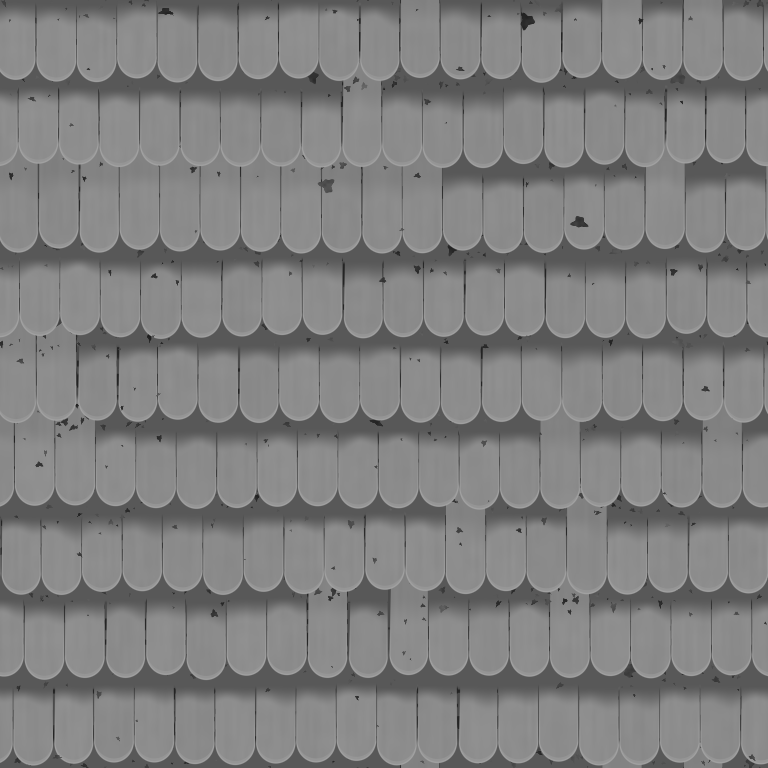
Write a three.js fragment shader that draws this texture map.

```glsl
// Grey scalloped roof shingles: 9 overlapping rows of 19 round-ended tiles.
// Each pixel paints the row behind, then the row in front; every row adds
// tapered seams, a soft shadow under the row above and scattered dark grit.
varying vec2 vUv;

float hash(vec2 p) {
  return fract(sin(dot(p, vec2(127.1, 311.7))) * 43758.5453);
}

// Value noise that wraps after the given number of cells
float noise(vec2 p, vec2 period) {
  vec2 i = floor(p), f = fract(p);
  f = f * f * (3.0 - 2.0 * f);
  vec2 a = mod(i, period), b = mod(i + 1.0, period);
  return mix(mix(hash(a), hash(vec2(b.x, a.y)), f.x),
             mix(hash(vec2(a.x, b.y)), hash(b), f.x), f.y);
}

// Sideways shift of each row, in tile widths
float rowShift(float row) {
  mat3 shifts = mat3(0.32, 0.60, 0.02, 0.36, 0.90, 0.48, 0.95, 0.45, 0.89);
  float group = floor((row + 0.5) / 3.0);
  vec3 k = vec3(0.0, 1.0, 2.0);
  return dot(shifts * vec3(equal(k, vec3(group))),
             vec3(equal(k, vec3(floor(row - 3.0 * group + 0.5)))));
}

// Angular chips, gathered towards the covered top of a row
float addGrit(float tone, vec2 uv, float base, float row, float cells,
              float smallest, float largest, float amount) {
  vec2 home = floor(uv * cells);
  for (int y = -1; y <= 1; y++) {
    for (int x = -1; x <= 1; x++) {
      vec2 cell = home + vec2(float(x), float(y));
      vec2 id = mod(cell, cells) + cells;
      vec2 centre = (cell + vec2(hash(id + 3.1), hash(id + 7.7))) / cells;
      float height = centre.y * 9.0 - 0.06 - base;
      float patchy = noise(vec2(centre.x * 14.0, row), vec2(14.0, 9.0));
      float density = smoothstep(0.58, 1.0, height) * (0.25 + 1.2 * patchy);
      density = amount * (density + 0.015) * (row == 6.0 ? 0.35 : 1.0);
      if (hash(id + 13.3) < density) {
        vec2 q = uv - centre;
        float turn = 6.283 * hash(id + 17.9);
        q = mat2(cos(turn), -sin(turn), sin(turn), cos(turn)) * q;
        q.y *= 1.0 + 0.8 * hash(id + 23.0);
        float angle = atan(q.y, q.x);
        float jag = 1.0 + 0.22 * sin(3.0 * angle + turn) + 0.16 * sin(5.0 * angle - 2.0 * turn);
        float size = mix(smallest, largest, pow(hash(id + 29.5), 2.0));
        float cover = 1.0 - smoothstep(-0.0008, 0.0008, length(q) * jag - size);
        float chip = mix(0.13, 0.36, hash(id + 31.7));
        chip += 0.08 * (noise(uv * 220.0, vec2(220.0)) - 0.5);
        tone = mix(tone, chip, cover * 0.92);
      }
    }
  }
  return tone;
}

float paintRow(float under, vec2 uv, float base) {
  float row = mod(base, 9.0);
  float shift = rowShift(row);
  float x = uv.x * 19.0 - shift;
  float column = floor(x);
  vec2 id = vec2(mod(column, 19.0), row + 40.0);
  float middle = (column + 0.5 + shift) / 19.0;

  // Tile outline in tile widths, with uneven gaps and tips
  float t = uv.y * 9.0 - base - 0.06 - 0.06 * (hash(id) - 0.5);
  float leftGap = 0.008 + 0.045 * pow(hash(id + 5.3), 4.0) * (0.4 + t);
  float rightGap = 0.006 + 0.012 * hash(id + 9.1) * (0.4 + t);
  float across = fract(x) - 0.5 - 0.5 * (leftGap - rightGap);
  float halfWidth = 0.5 - 0.5 * (leftGap + rightGap);
  float up = t * 2.11 - 0.52;
  float edge = length(vec2(across, min(up, 0.0) * 0.94)) - halfWidth;
  float inner = length(vec2(across, min(up - 0.1, 0.0) * 0.94)) - halfWidth;

  // A few tiles sit proud, free of the shadow above
  bool proud = hash(id + 11.9) < (row == 6.0 ? 0.55 : 0.025);
  proud = proud || (row == 6.0 && middle < 0.46);
  proud = proud || (abs(row - 3.5) < 1.0 && middle < 0.11);

  // Face with faint streaks, pale lower rim and bright edge line
  float face = 0.548 + 0.018 * (hash(id + 2.2) - 0.5);
  face += 0.018 * (noise(uv * vec2(190.0, 18.0), vec2(190.0, 18.0)) - 0.5);
  face += 0.012 * (noise(uv * 60.0, vec2(60.0)) - 0.5);
  face = mix(face, 0.592, 0.85 * smoothstep(-0.015, 0.015, inner));
  face += 0.05 * smoothstep(-0.05, -0.01, edge) * (1.0 - smoothstep(0.3, 0.7, t));

  // Shadow bulges below each tip of the row above
  float tip = cos(6.283 * (uv.x * 19.0 - rowShift(mod(row + 1.0, 9.0)) - 0.5));
  float reach = 0.24 + 0.035 * tip
              + 0.16 * (noise(vec2(uv.x * 19.0, row), vec2(19.0, 9.0)) - 0.5);
  float shade = smoothstep(0.9 - reach, 0.92, t) * (proud ? 0.2 : 1.0);
  face = mix(face, 0.345, shade);

  // Seams hold shadow and packed dirt
  float dirt = noise(vec2(column + 60.0, uv.y * 110.0), vec2(200.0, 110.0));
  float seam = mix(0.29, 0.14, smoothstep(0.65, 0.8, dirt));
  float seamRange = smoothstep(0.22, 0.32, t);
  if (!proud) seamRange *= 1.0 - smoothstep(0.86, 0.93, t);
  float back = mix(under, seam, seamRange);
  if (!proud && t > 0.86) back = mix(back, 0.345, smoothstep(0.86, 0.93, t));
  float tone = mix(back, face, 1.0 - smoothstep(-0.018, 0.018, edge));

  tone = addGrit(tone, uv, base, row, 72.0, 0.0012, 0.0045, 0.42);
  return addGrit(tone, uv, base, row, 32.0, 0.0035, 0.0095, 0.16);
}

void main() {
  float base = floor(vUv.y * 9.0 - 0.02);
  float tone = paintRow(0.345, vUv, base - 1.0);
  tone = paintRow(tone, vUv, base);
  gl_FragColor = vec4(vec3(tone), 1.0);
}
```
